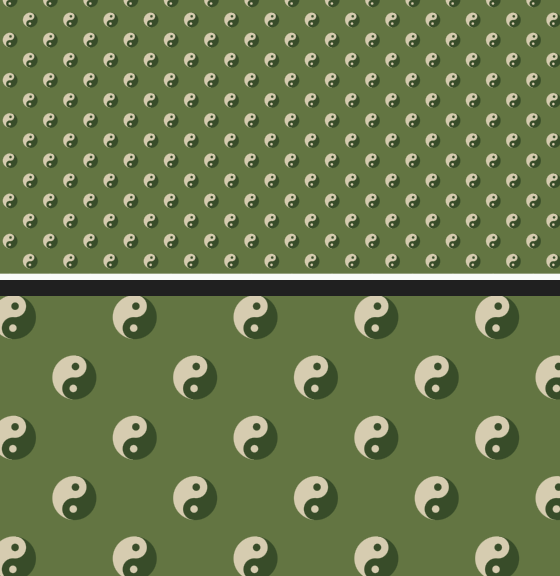
Top: the whole. Bottom: its middle third, enlarged.
This pattern is drawn by a Shadertoy shader. Its source:

```glsl
// Lengths are fractions of the canvas height
const vec2  SPACING      = vec2(0.14380, 0.07180);  // column and row pitch
const vec2  FIRST_CENTRE = vec2(0.0362, 1.0005);    // top left symbol
const float RADIUS       = 0.0262;
const float TILT         = 0.10;                    // clockwise, radians
const float DOT_RADIUS   = 0.17;                    // relative to RADIUS
const float STRIP_HEIGHT = 0.0225;
const float EDGE_PIXELS  = 1.2;

const vec3 GREEN = vec3(0.39, 0.46, 0.26);
const vec3 DARK  = vec3(0.22, 0.30, 0.16);
const vec3 CREAM = vec3(0.84, 0.80, 0.69);
const vec3 WHITE = vec3(0.98, 0.99, 0.98);

float circle(vec2 p, vec2 centre, float radius) {
    return length(p - centre) - radius;
}

float coverage(float dist, float edge) {
    return clamp(0.5 - dist / edge, 0.0, 1.0);
}

vec2 rotate(vec2 p, float angle) {
    float c = cos(angle), s = sin(angle);
    return vec2(c * p.x - s * p.y, s * p.x + c * p.y);
}

// Position relative to the nearest symbol; odd rows shift by half a column
vec2 staggeredCell(vec2 p) {
    vec2 grid = (p - FIRST_CENTRE) / SPACING;
    float row = floor(grid.y + 0.5);
    grid.x -= 0.5 * mod(row, 2.0);
    return (vec2(fract(grid.x + 0.5) - 0.5, grid.y - row)) * SPACING;
}

// Signed distance to the light half of a unit yin-yang
float lightHalf(vec2 p) {
    const vec2 HEAD = vec2(0.0, 0.5);
    float d = min(p.x, circle(p, HEAD, 0.5));
    d = max(d, -circle(p, -HEAD, 0.5));
    d = max(d, -circle(p, HEAD, DOT_RADIUS));
    return min(d, circle(p, -HEAD, DOT_RADIUS));
}

void mainImage(out vec4 fragColor, in vec2 fragCoord) {
    vec2 p = fragCoord / iResolution.y;
    float edge = EDGE_PIXELS / iResolution.y;
    float symbolEdge = edge / RADIUS;

    // Symbols on the green ground
    vec2 q = rotate(staggeredCell(p), TILT) / RADIUS;
    vec3 symbol = mix(DARK, CREAM, coverage(lightHalf(q), symbolEdge));
    vec3 color = mix(GREEN, symbol, coverage(circle(q, vec2(0.0), 1.0), symbolEdge));

    // Plain strip along the bottom
    color = mix(color, WHITE, coverage(p.y - STRIP_HEIGHT, edge));

    fragColor = vec4(color, 1.0);
}
```
